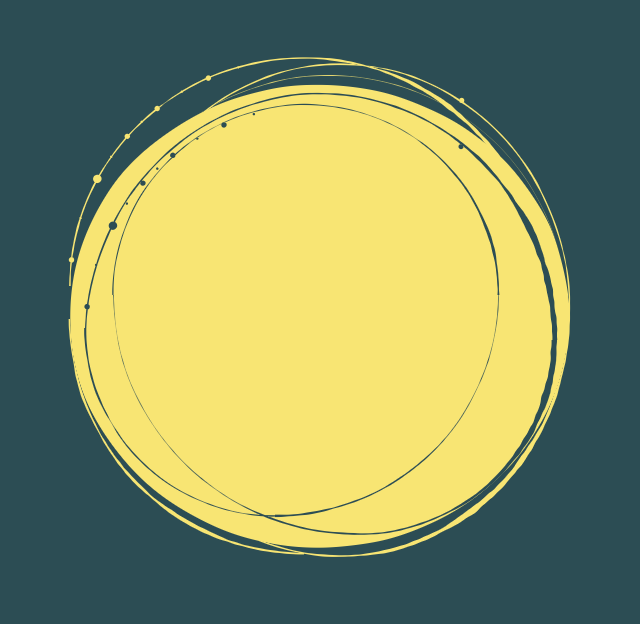
Reproduce this background procedurally as a Shadertoy shader.

```glsl
vec2 hashGradient(vec2 cell) {
    float h = fract(sin(dot(cell, vec2(127.1, 311.7))) * 4375.85) * 6.2832;
    return vec2(cos(h), sin(h));
}

float gradientNoise(vec2 p) {
    vec2 i = floor(p), f = fract(p);
    vec2 u = f * f * (3.0 - 2.0 * f);
    vec2 e = vec2(0.0, 1.0);
    float low = mix(dot(hashGradient(i), f),
                    dot(hashGradient(i + e.yx), f - e.yx), u.x);
    float high = mix(dot(hashGradient(i + e), f - e),
                     dot(hashGradient(i + 1.0), f - 1.0), u.x);
    return mix(low, high, u.y);
}

// Approximate signed distance to an ellipse
float ellipse(vec2 d, vec2 radii) {
    float k = length(d / radii);
    return k * (k - 1.0) / max(length(d / (radii * radii)), 1e-4);
}

float fill(float dist) {
    return clamp(0.5 - dist * iResolution.y, 0.0, 1.0);
}

// Brush arc: side picks the half or quarter, swell thickens it towards heading
float stroke(vec2 p, vec2 centre, vec2 radii, vec2 side,
             float width, float swell, float heading) {
    vec2 d = p - centre;
    float facing = max(cos(atan(d.y, d.x) - heading), 0.0);
    float w = width + swell * pow(facing, 8.0);
    w *= 1.0 + 0.7 * gradientNoise(p * 19.0) + 0.4 * gradientNoise(p * 70.0);
    float dist = abs(ellipse(d, radii) + 0.001 * gradientNoise(p * 14.0));
    float inside = step(0.0, d.x * side.x) * step(0.0, d.y * side.y);
    return inside * fill(dist - w) * min(2.0 * w * iResolution.y, 1.0);
}

float dot2D(vec2 p, vec2 centre, float radius) {
    return fill(length(p - centre) - radius);
}

// Ink drops along the upper left arc, with a speck between neighbours
float drops(vec2 p) {
    float angles[5] = float[5](3.025, 2.651, 2.425, 2.249, 1.993);
    float cover = 0.0;
    for (int i = 0; i < 5; i++) {
        float a = angles[i];
        float next = i < 4 ? angles[i + 1] : 1.72;
        float mid = 0.5 * (a + next);
        vec2 centre = vec2(-0.025, 0.041), radii = vec2(0.376, 0.366);
        float size = i == 1 ? 0.0066 : 0.0043;
        size += 0.001 * gradientNoise(p * 90.0);
        cover = max(cover, dot2D(p, centre + radii * vec2(cos(a), sin(a)), size));
        cover = max(cover, dot2D(p, centre + radii * vec2(cos(mid), sin(mid)), 0.0019));
    }
    return cover;
}

void mainImage(out vec4 fragColor, in vec2 fragCoord) {
    vec2 p = (fragCoord - 0.5 * iResolution.xy) / iResolution.y;
    vec2 whole = vec2(0.0), upper = vec2(0.0, 1.0);
    vec2 lowerLeft = vec2(-1.0), lowerRight = vec2(1.0, -1.0);

    // Large disc with a slightly uneven rim
    float disc = fill(ellipse(p - vec2(-0.001, -0.007), vec2(0.400, 0.371))
                      + 0.002 * gradientNoise(p * 11.0));

    // Dark outer loop, spiralling inwards at the lower left
    float ink = stroke(p, vec2(0.0, -0.045), vec2(0.376, 0.395), upper, 0.0011, 0.0036, 0.32);
    ink = max(ink, stroke(p, vec2(-0.072, -0.025), vec2(0.3045, 0.302), lowerLeft, 0.0008, 0.0007, 3.3));
    ink = max(ink, stroke(p, vec2(-0.072, 0.028), vec2(0.358, 0.355), lowerRight, 0.0006, 0.0009, -1.4));

    // Dark inner loop, spiralling outwards at the lower right
    ink = max(ink, stroke(p, vec2(-0.023, 0.028), vec2(0.309, 0.3045), upper, 0.0007, 0.0012, 0.2));
    ink = max(ink, stroke(p, vec2(0.061, 0.028), vec2(0.392, 0.384), lowerLeft, 0.0005, 0.0008, -1.7));
    ink = max(ink, stroke(p, vec2(0.061, -0.045), vec2(0.314, 0.311), lowerRight, 0.0013, 0.0034, -0.25));

    // Dark drops
    ink = max(ink, drops(p - vec2(0.025, -0.075)));
    ink = max(ink, dot2D(p, vec2(0.226, 0.265), 0.004));

    // Pale rings around the disc
    float paint = disc * (1.0 - ink);
    paint = max(paint, stroke(p, vec2(-0.025, 0.041), vec2(0.376, 0.366), upper, 0.0012, 0.0022, 0.72) * (1.0 - ink));
    float loops = stroke(p, vec2(-0.025, -0.012), vec2(0.376, 0.375), lowerLeft, 0.0013, 0.001, -2.2);
    loops = max(loops, stroke(p, vec2(0.032, 0.003), vec2(0.368, 0.394), whole, 0.0011, 0.0027, -0.9));
    loops = max(loops, stroke(p, vec2(0.015, 0.005), vec2(0.379, 0.374), upper, 0.0003, 0.0003, 1.6));
    paint = max(paint, loops * (1.0 - disc * ink));

    // Pale drops
    paint = max(paint, drops(p));
    paint = max(paint, dot2D(p, vec2(0.227, 0.339), 0.0042));

    vec3 teal = vec3(0.173, 0.302, 0.329), yellow = vec3(0.973, 0.898, 0.451);
    fragColor = vec4(mix(teal, yellow, paint), 1.0);
}
```
